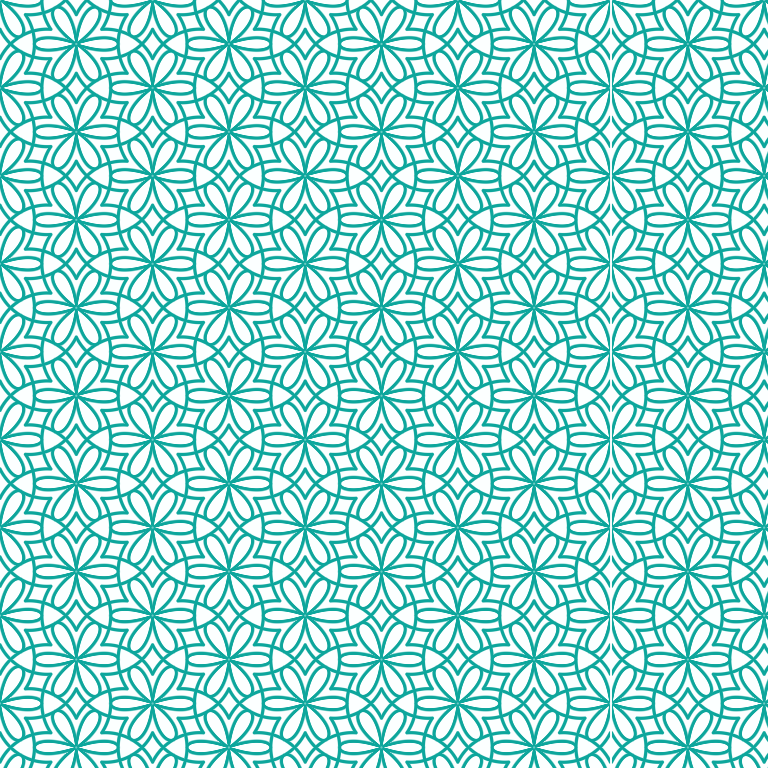
Write a Shadertoy shader that draws this pattern.

```glsl
// Teal line lattice of six-petalled flowers on white, packed in a hexagonal grid.
// Each cell is folded into one twelfth; petals are an implicit loop curve, and
// circular arcs over the petal tips cross to form the four-pointed stars between.

// Offset from the nearest flower centre; neighbouring centres are one unit apart.
vec2 nearestFlower(vec2 p) {
    vec2 period = vec2(1.73205, 1.0);
    vec2 a = mod(p + 0.5 * period, period) - 0.5 * period;
    vec2 b = mod(p, period) - 0.5 * period;
    return dot(a, a) < dot(b, b) ? a : b;
}

// Mirrors p onto the negative side of the line through the origin.
vec2 foldAcross(vec2 p, vec2 normal) {
    return p - 2.0 * max(dot(p, normal), 0.0) * normal;
}

// Distance to the outline y^2 = k x^2 (1 - x / len), a loop with a rounded tip.
float petalOutline(vec2 p, float len, float halfWidth) {
    float k = 6.75 * halfWidth * halfWidth / (len * len);
    float f = p.y * p.y - k * p.x * p.x * (1.0 - p.x / len);
    vec2 gradient = vec2(-k * p.x * (2.0 - 3.0 * p.x / len), 2.0 * p.y);
    return abs(f) / max(length(gradient), 1e-4);
}

// Distance to the arc that touches a petal tip and ends in two star points.
float tipArc(vec2 p) {
    vec2 centre = vec2(1.069, 0.0);
    vec2 end = vec2(0.5774, 0.3333);
    p.y = abs(p.y);
    bool within = p.y * (centre.x - end.x) < end.y * (centre.x - p.x);
    return within ? abs(length(p - centre) - 0.594) : length(p - end);
}

void mainImage(out vec4 fragColor, in vec2 fragCoord) {
    vec2 uv = fragCoord / iResolution.y;
    uv.y = 1.0 - uv.y;
    vec2 cellSize = vec2(0.1987, 0.1145);
    float pixel = 1.0 / (iResolution.y * cellSize.y);

    // A hairline seam, with the sheet beyond it pushed slightly right
    float seamX = 0.7956;
    float seam = 1.0 - smoothstep(0.0005, 0.0016, abs(uv.x - seamX));
    uv.x -= 0.0015 * step(seamX, uv.x);

    // Fold the cell into the wedge between 0 and 30 degrees
    vec2 local = nearestFlower(uv / cellSize * vec2(1.73205, 1.0));
    vec2 p = abs(local);
    vec2 wedgeNormal = vec2(-0.5, 0.86603);
    bool diagonal = dot(p, wedgeNormal) > 0.0;
    p = foldAcross(p, vec2(-0.86603, 0.5));
    p = foldAcross(p, wedgeNormal);

    // Petals, this flower's arc, and the neighbour's arc mirrored over the border
    vec2 toNeighbour = vec2(0.86603, 0.5);
    vec2 mirrored = p + 2.0 * (0.5 - dot(p, toNeighbour)) * toNeighbour;
    float d = petalOutline(p, 0.475, diagonal ? 0.084 : 0.068);
    d = min(d, min(tipArc(p), tipArc(mirrored)));
    float ink = 1.0 - smoothstep(-0.7 * pixel, 0.7 * pixel, d - 0.0185);

    // Pale pinhole in the flower's heart, then the seam cut
    ink *= 1.0 - 0.4 * (1.0 - smoothstep(0.004, 0.02, length(local)));
    ink *= 1.0 - seam;

    vec3 colour = mix(vec3(0.99, 1.0, 1.0), vec3(0.05, 0.65, 0.61), ink);
    fragColor = vec4(colour, 1.0);
}
```
